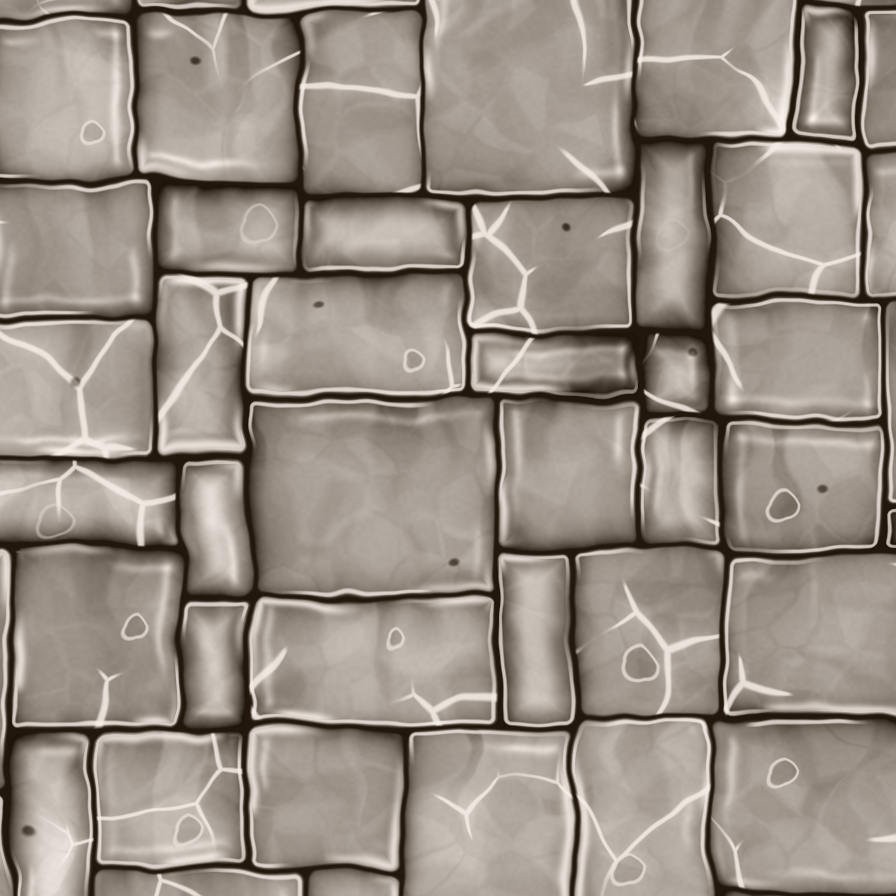
A Shadertoy shader for this texture:

```glsl
const float CELLS = 6.0;
const float CRACK_SCALE = 1.2;
const float JOINT_TONE = 0.09;
const float STONE_TONE = 0.625;
const float HIGHLIGHT_TONE = 0.93;
const vec3 WARM_TINT = vec3(0.042, 0.0, -0.042);

float hash(vec2 p) {
    vec3 q = fract(p.xyx * 0.1031);
    q += dot(q, q.yzx + 33.33);
    return fract((q.x + q.y) * q.z);
}

vec2 hash2(vec2 p) {
    return vec2(hash(p), hash(p + 57.3));
}

float noise(vec2 p) {
    vec2 i = floor(p), f = fract(p);
    f = f * f * (3.0 - 2.0 * f);
    vec2 e = vec2(0.0, 1.0);
    return mix(mix(hash(i), hash(i + e.yx), f.x),
               mix(hash(i + e), hash(i + 1.0), f.x), f.y);
}

vec2 wobble(vec2 p) {
    return vec2(noise(p), noise(p + 41.7)) - 0.5;
}

// x: distance to the nearest cell border, y: random value of the cell
vec2 voronoi(vec2 p) {
    vec2 base = floor(p), nearest = vec2(0.0), nearestCell = base;
    float best = 8.0, border = 8.0;
    for (int k = 0; k < 9; k++) {
        vec2 cell = base + vec2(k % 3 - 1, k / 3 - 1);
        vec2 r = cell + hash2(cell) - p;
        if (dot(r, r) < best) {
            best = dot(r, r);
            nearest = r;
            nearestCell = cell;
        }
    }
    for (int k = 0; k < 25; k++) {
        vec2 cell = nearestCell + vec2(k % 5 - 2, k / 5 - 2);
        vec2 r = cell + hash2(cell) - p, gap = r - nearest;
        if (dot(gap, gap) > 1e-5)
            border = min(border, dot(0.5 * (r + nearest), normalize(gap)));
    }
    return vec2(border, hash(nearestCell + 7.7));
}

float shift(vec2 corner) {
    return (hash(corner + 13.0) - 0.5) * 0.76;
}

// Left, bottom, right, top of a block in an interlocking pinwheel tiling
vec4 blockBounds(vec2 c) {
    float a = shift(c), b = shift(c + vec2(1, 0));
    float d = shift(c + vec2(0, 1)), e = shift(c + 1.0);
    bool even = mod(c.x + c.y, 2.0) < 0.5;
    return vec4(c, c + 1.0) + (even ? vec4(d, a, b, e) : vec4(a, b, e, d));
}

float roundedBox(vec2 p, vec4 box, float radius) {
    vec2 q = abs(p - 0.5 * (box.xy + box.zw)) - 0.5 * (box.zw - box.xy) + radius;
    return length(max(q, 0.0)) + min(max(q.x, q.y), 0.0) - radius;
}

float stroke(float d, float halfWidth) {
    return 1.0 - smoothstep(halfWidth * 0.4, halfWidth + 0.01, abs(d));
}

// Overlapping watercolour washes and vertical stains
float washes(vec2 p, float seed, float fromTop) {
    vec2 q = p + 0.25 * wobble(p * 3.0) + seed * 31.0;
    vec2 broad = voronoi(q * 1.7), small = voronoi(q * 3.6 + 9.0);
    float tone = (broad.y - 0.5) * 0.11 * smoothstep(0.0, 0.16, broad.x);
    tone += (small.y - 0.5) * 0.08 * smoothstep(0.0, 0.12, small.x);
    float stain = smoothstep(0.5, 0.8, noise(vec2(q.x * 6.0, q.y * 0.6)));
    tone -= 0.13 * stain * exp(-fromTop * 1.8);
    tone += (noise(q * 1.2) - 0.5) * 0.16;
    return tone + (noise(p * 38.0) - 0.5) * 0.022;
}

void mainImage(out vec4 fragColor, in vec2 fragCoord) {
    vec2 p = fragCoord / iResolution.y * CELLS;
    p += 0.08 * wobble(p * 2.3) + 0.03 * wobble(p * 7.0);

    // Find the block under this point
    vec2 home = floor(p), id = home;
    vec4 box = vec4(0.0);
    float outside = 9.0;
    for (int k = 0; k < 9; k++) {
        vec2 c = home + vec2(k % 3 - 1, k / 3 - 1);
        vec4 bounds = blockBounds(c);
        float d = roundedBox(p, bounds, 0.07);
        if (d < outside) { outside = d; box = bounds; id = c; }
    }
    float depth = max(-outside, 0.0);
    float seed = hash(id + 3.1);
    vec2 size = box.zw - box.xy;
    vec4 sides = max(vec4(p - box.xy, box.zw - p), 0.0);
    vec4 sideWeight = vec4(hash2(id + 5.0), hash2(id + 19.0));
    float narrow = 1.0 - smoothstep(0.4, 0.8, min(size.x, size.y));

    // Stone body with shaded sides
    float tone = STONE_TONE + (seed - 0.5) * 0.07 + washes(p, seed, sides.w);
    tone -= 0.38 * dot(sideWeight, exp(-sides / 0.08)) * (0.4 + noise(p * 2.5));
    tone -= 0.2 * exp(-depth / 0.04);
    tone += narrow * (0.2 * smoothstep(0.08, 0.22, depth) - 0.25 * exp(-depth / 0.08));

    // Pale bevel streaks, edge glints and thin rims
    vec4 inset = (sides - 0.13) / 0.035;
    float bevel = dot(smoothstep(0.5, 0.8, sideWeight.wzyx), exp(-inset * inset));
    tone += 0.2 * bevel * smoothstep(0.35, 0.7, noise(p * 2.2 + 8.0)) * smoothstep(0.03, 0.14, depth);
    float glint = exp(-pow((depth - 0.05) / 0.035, 2.0)) * smoothstep(0.6, 0.85, noise(p * 1.9 + seed * 23.0));
    float rim = stroke(depth - 0.036, 0.01) * smoothstep(0.42, 0.65, noise(p * 1.3 + seed * 17.0));
    tone = mix(tone, HIGHLIGHT_TONE, max(0.85 * glint, 0.8 * rim));

    // Branching white veins
    vec2 veinPoint = p * CRACK_SCALE + seed * 47.0 + 0.12 * wobble(p * 3.0);
    float vein = voronoi(veinPoint).x / CRACK_SCALE;
    float presence = smoothstep(0.45, 0.8, noise(p * 1.6 + seed * 61.0)) * step(0.25, hash(id + 71.0));
    float veinLight = stroke(vein, 0.004 + 0.02 * presence) * smoothstep(0.0, 0.3, presence);
    tone += 0.1 * presence * exp(-vein * 14.0);
    tone = mix(tone, HIGHLIGHT_TONE, 0.85 * veinLight);

    // Occasional teardrop rings and dark pits
    vec2 local = p - mix(box.xy, box.zw, 0.25 + 0.5 * hash2(id + 83.0));
    float radius = mix(0.05, 0.12, hash(id + 29.0));
    float ring = length(local + 0.25 * abs(local.yx)) - radius;
    float hasRing = step(0.62, hash(id + 91.0)) * (1.0 - narrow);
    tone -= 0.07 * hasRing * (1.0 - smoothstep(-0.02, 0.01, ring));
    tone = mix(tone, 0.88, 0.8 * hasRing * stroke(ring, 0.008));
    vec2 pit = p - mix(box.xy, box.zw, 0.12 + 0.76 * hash2(id + 37.0));
    float pitShade = 1.0 - smoothstep(0.015, 0.05, length(pit * vec2(1.0, 1.3)));
    tone -= 0.35 * pitShade * step(0.8, hash(id + 43.0));

    // Dark joints between blocks
    tone = mix(JOINT_TONE, clamp(tone, 0.08, 0.97), smoothstep(0.004, 0.026, depth));
    fragColor = vec4(clamp(tone + WARM_TINT * (1.0 - 0.4 * tone * tone), 0.0, 1.0), 1.0);
}
```
